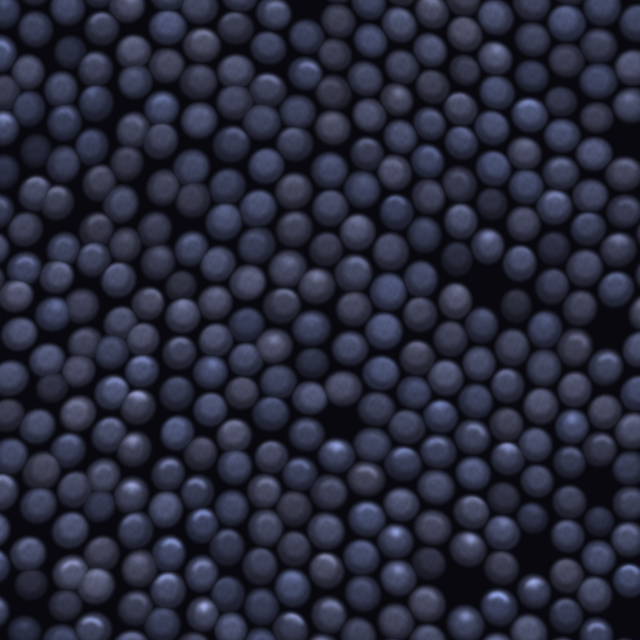
Write a Shadertoy shader that draws this texture.

```glsl
const float SPACING = 0.0600;          // distance between packed rods
const float RADIUS = 0.485;            // rod radius, in spacings
const float JITTER_LEFT = 0.34;        // looser packing on the left
const float JITTER_RIGHT = 0.15;
const float SUNK_SHARE = 0.09;
const float MISSING_SHARE = 0.025;
const float TILT = 0.05;               // lean of the packed columns
const vec3 GAP_COLOR = vec3(0.030, 0.030, 0.055);
const vec3 BLUE_STEEL = vec3(0.88, 0.99, 1.36);
const vec3 GREY_STEEL = vec3(0.96, 0.99, 1.21);

vec2 hash2(vec2 p) {
    vec2 k = vec2(dot(p, vec2(127.1, 311.7)), dot(p, vec2(269.5, 183.3)));
    return fract(sin(k) * 43758.547);
}

// Slow bending of the packing
vec2 bend(vec2 p) {
    vec2 w = sin(p.yx * vec2(5.1, 6.3) + vec2(0.7, 2.1));
    w += 0.5 * sin(p.xy * 11.0 + p.yx * 4.0 + vec2(1.9, 0.4));
    return p + 0.009 * w + TILT * vec2(-p.y, p.x);
}

float mottle(vec2 q, float seed) {
    float a = sin(q.x * 6.0 + q.y * 3.0 + seed * 40.0);
    float b = sin(q.y * 9.0 - q.x * 5.0 + seed * 71.0 + a);
    return 0.5 * (a * b + 0.5 * sin(q.x * 17.0 + b * 2.0 + seed * 23.0));
}

// Brightness of one rounded rod end, q = 1 at its rim
float rodEnd(vec2 q, vec2 id, float gloss) {
    vec2 look = hash2(id + 31.7);
    vec2 shine = hash2(id + 57.3);
    vec2 lean = vec2(0.0, 0.12) + 0.24 * (hash2(id + 83.1) - 0.5);
    vec2 c = q - lean;
    float d = length(c);

    float body = 1.0 - smoothstep(0.76, 1.1, length(q));
    float cap = 1.0 - smoothstep(0.40, 0.88, d);
    float light = 0.15 + 0.105 * cap + 0.045 * q.y;
    light *= mix(0.80, 1.20, look.x) * (1.0 + 0.09 * mottle(q, look.y));

    // Crescent along the upper edge of the cap, and a small glint
    vec2 toLight = normalize(vec2(0.7 * (look.y - 0.5), 1.0));
    float facing = smoothstep(0.15, 1.0, dot(c, toLight) / max(d, 0.01));
    float ring = (d - 0.55) / 0.17;
    float crescent = exp(-ring * ring) * facing;
    vec2 g = c - 0.35 * toLight;
    float glint = exp(-dot(g, g) * 13.0) * pow(shine.y, 7.0);
    light += gloss * (crescent * (0.04 + 0.24 * pow(shine.x, 3.0)) + 0.28 * glint);
    return body * light;
}

void mainImage(out vec4 fragColor, in vec2 fragCoord) {
    vec2 uv = fragCoord / iResolution.y;
    vec2 p = bend(uv) / SPACING;
    float jitter = mix(JITTER_LEFT, JITTER_RIGHT, smoothstep(0.15, 0.65, uv.x));
    float gloss = mix(1.4, 0.75, smoothstep(0.0, 0.6, uv.y));
    float pitch = sqrt(3.0) * 0.5;
    float column = round(p.x / pitch);

    // Brightest rod among the hexagonal neighbours
    float best = 0.0;
    vec3 tint = BLUE_STEEL;
    for (int i = -1; i <= 1; i++) {
        float cx = column + float(i);
        float shift = 0.5 * mod(cx, 2.0);
        float row = round(p.y - shift);
        for (int j = -1; j <= 1; j++) {
            vec2 id = vec2(cx, row + float(j));
            vec2 level = hash2(id + 11.9);
            vec2 center = vec2(cx * pitch, id.y + shift);
            center += jitter * (hash2(id) - 0.5);
            float sunk = step(level.x, SUNK_SHARE);
            float present = step(MISSING_SHARE, level.x);
            float size = RADIUS * mix(0.97, 1.04, level.y) * (1.0 - 0.08 * sunk);
            float light = rodEnd((p - center) / size, id, gloss * (1.0 - 0.7 * sunk));
            light *= present * (1.0 - 0.32 * sunk);
            if (light > best) {
                best = light;
                tint = mix(BLUE_STEEL, GREY_STEEL, hash2(id + 5.3).x);
            }
        }
    }

    // Broad unevenness of the lighting
    float shade = 1.0 + 0.07 * sin(uv.x * 7.0 + 1.0) * sin(uv.y * 6.0 + uv.x * 3.0);
    vec3 color = GAP_COLOR + tint * best * shade * 0.93;
    fragColor = vec4(color, 1.0);
}
```
